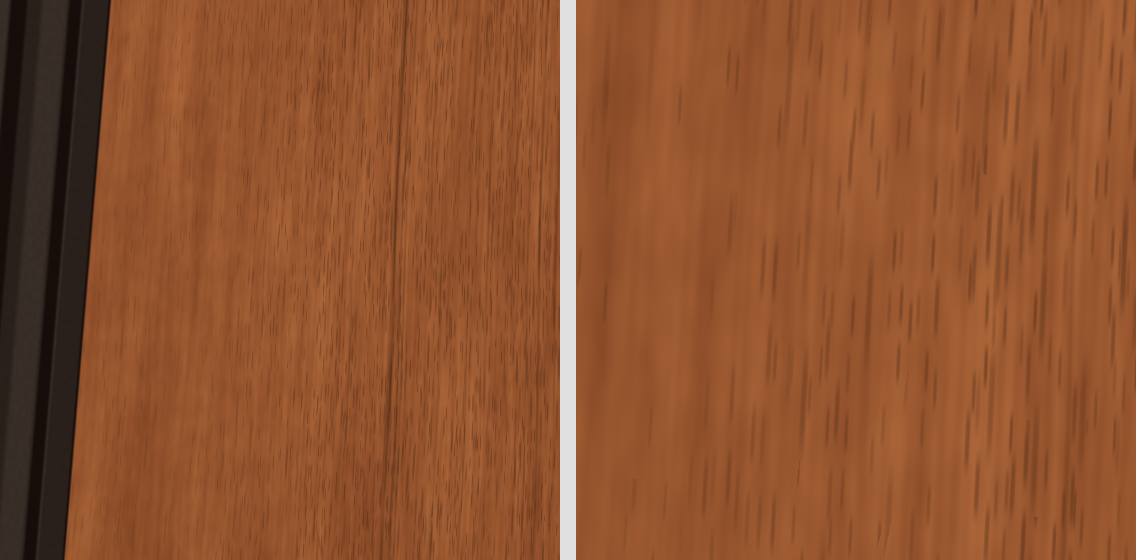
Left, the full canvas; right, a detail of the centre.
Write a WebGL 2 fragment shader that draws this texture.

```glsl
#version 300 es
precision highp float;

uniform vec2 u_resolution;
out vec4 fragColor;

const vec3 WOOD_LIGHT = vec3(0.625, 0.360, 0.198);
const vec3 WOOD_DARK = vec3(0.545, 0.297, 0.157);
const vec3 PORE = vec3(0.30, 0.16, 0.08);
const vec3 FRAME_BLACK = vec3(0.085, 0.052, 0.042);
const vec3 FRAME_DARK = vec3(0.162, 0.124, 0.105);
const vec3 FRAME_LIGHT = vec3(0.218, 0.178, 0.152);

vec2 hash2(vec2 cell) {
    uvec2 q = uvec2(ivec2(cell)) * uvec2(1597334673u, 3812015801u);
    uint n = q.x ^ q.y;
    n = (n ^ (n >> 15)) * 2246822519u;
    n ^= n >> 13;
    uint m = n * 3266489917u;
    m ^= m >> 16;
    return vec2(n & 65535u, m & 65535u) / 65535.0;
}

float cornerSlope(vec2 cell, vec2 offset) {
    float angle = 6.28318 * hash2(cell).x;
    return dot(vec2(cos(angle), sin(angle)), offset);
}

float gradientNoise(vec2 p) {
    vec2 i = floor(p), f = p - i;
    vec2 w = f * f * f * (f * (f * 6.0 - 15.0) + 10.0);
    vec2 e = vec2(1.0, 0.0);
    float low = mix(cornerSlope(i, f), cornerSlope(i + e, f - e), w.x);
    float high = mix(cornerSlope(i + e.yx, f - e.yx), cornerSlope(i + 1.0, f - 1.0), w.x);
    return mix(low, high, w.y);
}

float band(float x, float start, float end, float soft) {
    return smoothstep(start - soft, start + soft, x)
         * (1.0 - smoothstep(end - soft, end + soft, x));
}

// Short dark vessels, one possible dash per stretched cell
float poreDashes(vec2 grain, vec2 density, float chance, float seed) {
    vec2 p = grain * density;
    float column = floor(p.x);
    p.y += 7.0 * hash2(vec2(column, seed)).y;
    vec2 cell = vec2(column, floor(p.y));
    vec2 rnd = hash2(cell + seed * 31.0);
    vec2 local = fract(p) - 0.5;
    float across = abs(local.x - (rnd.y - 0.5) * 0.4);
    float line = 1.0 - smoothstep(0.05, 0.29, across);
    float ends = 1.0 - smoothstep(0.15, 0.48, abs(local.y));
    return line * ends * step(rnd.x, chance) * (0.4 + 0.6 * rnd.y);
}

// Long growth line with a wavering strength
float growthLine(vec2 grain, float center, float width, float seed) {
    float x = grain.x - center - 0.004 * gradientNoise(vec2(seed, grain.y * 3.0));
    float strength = 0.65 + 0.8 * gradientNoise(vec2(seed + 4.5, grain.y * 4.0));
    return exp(-x * x / (width * width)) * clamp(strength, 0.15, 1.0);
}

vec3 wood(vec2 uv) {
    // Grain leans with the frame and straightens to the right
    float lean = mix(0.090, 0.028, uv.x);
    vec2 grain = vec2(uv.x - lean * uv.y, uv.y);
    grain.x += 0.006 * gradientNoise(vec2(uv.x * 5.0, uv.y * 2.2));
    float coarse = smoothstep(0.30, 0.62, uv.x);

    float tone = 0.40 + 0.10 * (0.5 - uv.y);
    tone += 0.55 * gradientNoise(grain * vec2(7.0, 1.6) + 3.7);
    tone += 0.75 * gradientNoise(grain * vec2(24.0, 1.8) + 11.3);
    tone += 0.55 * gradientNoise(grain * vec2(62.0, 4.0) + 23.1);
    tone += mix(0.35, 0.85, coarse) * gradientNoise(grain * vec2(150.0, 6.0) + 41.9);
    tone += 0.30 * gradientNoise(grain * vec2(90.0, 38.0) + 57.2);
    tone += 0.30 * gradientNoise(uv * vec2(16.0, 20.0) + 71.4);
    vec3 color = mix(WOOD_LIGHT, WOOD_DARK, clamp(tone, -0.5, 1.7));

    float pores = 0.0;
    for (int i = 0; i < 3; i++) {
        float k = float(i);
        vec2 density = vec2(105.0 + 34.0 * k, 11.0 + 9.0 * k);
        float cluster = gradientNoise(grain * vec2(13.0, 1.5) + 9.0 * k);
        float chance = mix(0.10, 0.30, coarse) + 0.45 * cluster;
        pores = max(pores, poreDashes(grain, density, chance, k + 1.0));
    }
    color = mix(color, PORE, pores * mix(0.22, 0.45, coarse));

    // Dark seam and its fainter neighbours
    float lines = 0.85 * growthLine(grain, 0.681, 0.0028, 2.3);
    lines = max(lines, 0.50 * growthLine(grain, 0.694, 0.0020, 8.6));
    lines = max(lines, 0.55 * growthLine(grain, 0.948, 0.0024, 15.4));
    for (int i = 0; i < 8; i++) {
        float k = float(i);
        vec2 rnd = hash2(vec2(k, 91.0));
        float center = 0.60 + 0.05 * k + 0.03 * rnd.x;
        lines = max(lines, 0.32 * growthLine(grain, center, 0.0018, 3.7 * k + 0.4));
    }
    return mix(color, PORE, lines);
}

// Ridges and grooves measured inward from the frame edge
vec3 frame(float depth, vec2 uv) {
    vec3 color = mix(FRAME_BLACK, FRAME_DARK, band(depth, 0.004, 0.052, 0.003));
    color = mix(color, FRAME_DARK, band(depth, 0.074, 0.149, 0.004));
    color = mix(color, FRAME_LIGHT, band(depth, 0.077, 0.122, 0.006));
    color = mix(color, FRAME_LIGHT, smoothstep(0.174, 0.184, depth));
    color += 0.035 * band(depth, 0.047, 0.051, 0.002);
    return color * (1.0 + 0.07 * gradientNoise(uv * vec2(120.0, 90.0)));
}

void main() {
    vec2 uv = gl_FragCoord.xy / u_resolution;
    float depth = 0.115 + 0.083 * uv.y - uv.x;
    float inside = smoothstep(-0.0025, 0.0025, depth);
    vec3 color = mix(wood(uv), frame(depth, uv), inside);
    fragColor = vec4(color, 1.0);
}
```
